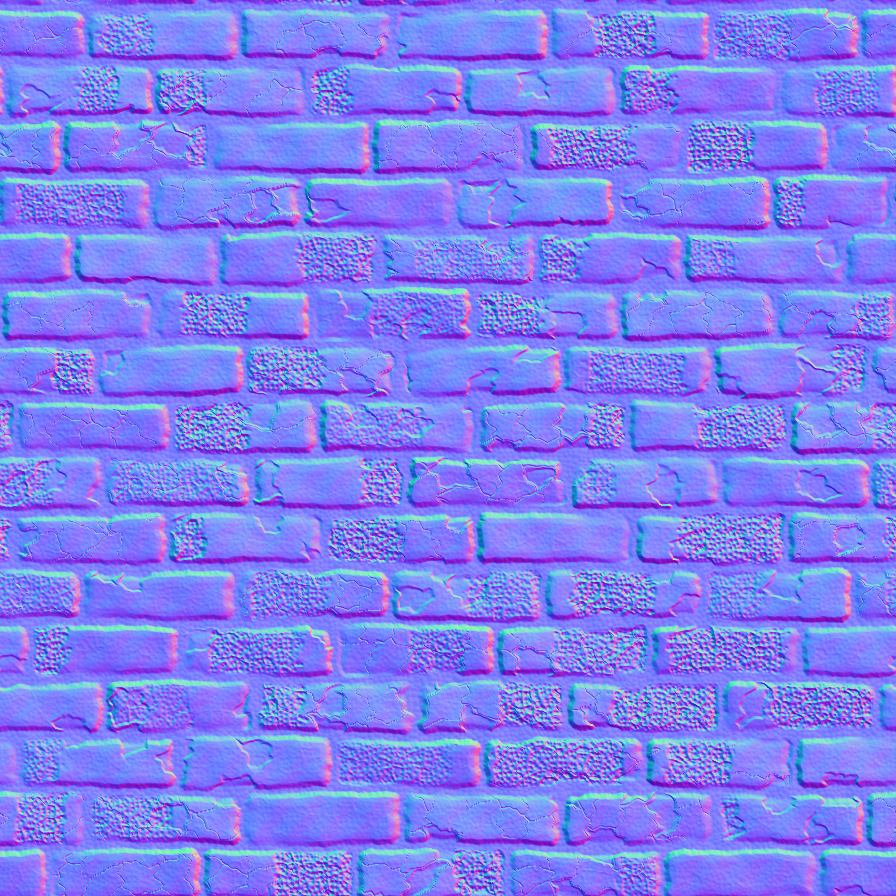
Write a Shadertoy shader that draws this texture map.

```glsl
const float ROWS = 16.0;
const int BRICKS = 6;               // bricks per row, the last one shorter
const float BRICK_LEN = 0.1725;
const float JOINT_JITTER = 0.012;
const float TOP_SHIFT = 0.125;      // first mortar line, in rows from the top
const float MORTAR = 0.0085;
const float BEVEL = 0.0068;         // width of the sharp edge
const float CORNER = 0.008;
const float EDGE_LIFT = 0.0044;     // height gained over the sharp edge
const float SOFT_LIFT = 0.0024;     // height gained over the worn shoulder
const float FLAKE = 0.0034;
const float PIT = 0.0030;
const float CRACK = 0.0013;
const float ROUGH_SHARE = 0.68;     // share of bricks with a rough patch
const float CHIP_SHARE = 0.15;
const float SLOPE_STEP = 0.0008;

// First joint of each row, from the top
const float ROW_START[16] = float[16](
    0.099, 0.005, 0.068, -0.005, 0.076, 0.006, 0.105, 0.014,
    0.112, 0.016, 0.091, 0.032, 0.117, 0.026, 0.104, 0.052);

float hash(vec2 p) {
    vec3 q = fract(p.xyx * vec3(0.1031, 0.1030, 0.0973));
    q += dot(q, q.yzx + 33.33);
    return fract((q.x + q.y) * q.z);
}

// Tiling cellular noise: nearest distance, gap to the second nearest, cell id
vec3 cellular(vec2 p, float cells) {
    p *= cells;
    vec2 base = floor(p);
    float first = 9.0, second = 9.0, id = 0.0;
    for (int j = -1; j <= 1; j++)
    for (int i = -1; i <= 1; i++) {
        vec2 cell = base + vec2(i, j);
        vec2 key = mod(cell, cells);
        vec2 jitter = vec2(hash(key + 3.7), hash(key + 91.3));
        float dist = length(cell + 0.1 + 0.8 * jitter - p);
        second = min(second, max(first, dist));
        if (dist < first) { first = dist; id = fract(jitter.x * 57.3); }
    }
    return vec3(first, second - first, id);
}

float joint(int row, int k) {
    int n = k % BRICKS;
    float jitter = hash(vec2(row, n) + 7.0) - 0.5;
    return ROW_START[row] + BRICK_LEN * float(n) + float(k / BRICKS) + JOINT_JITTER * jitter;
}

float roundedBox(vec2 p, vec2 halfSize, float radius) {
    vec2 q = abs(p) - halfSize + radius;
    return length(max(q, 0.0)) + min(max(q.x, q.y), 0.0) - radius;
}

// Layered sines that make courses and outlines uneven
vec2 waviness(vec2 p) {
    vec2 t = 6.28318 * p;
    return vec2(0.0010 * sin(31.0 * t.y + 3.0 * t.x) + 0.0006 * sin(67.0 * t.y + 5.0 * t.x),
                0.0018 * sin(3.0 * t.x + 5.0 * t.y) + 0.0009 * sin(11.0 * t.x + 7.0 * t.y)
              + 0.0004 * sin(29.0 * t.x + 13.0 * t.y));
}

float wallHeight(vec2 p) {
    // Brick under this point
    vec2 wave = waviness(p);
    vec2 w = p + wave;
    float course = (1.0 - w.y) * ROWS - TOP_SHIFT;
    int row = int(mod(floor(course), ROWS));
    float x = fract(w.x);
    if (x < joint(row, 0)) x += 1.0;
    int k = 0;
    for (int i = 1; i < BRICKS; i++) if (x >= joint(row, i)) k = i;
    float left = joint(row, k);
    float right = joint(row, k + 1);
    vec2 id = vec2(row, k);
    vec2 q = vec2(x - 0.5 * (left + right), (0.5 - fract(course)) / ROWS);
    vec2 halfSize = 0.5 * vec2(right - left, 1.0 / ROWS) - 0.5 * MORTAR;
    halfSize.y -= 0.0025 * hash(id + 61.0);

    vec3 grain = cellular(p, 180.0);
    vec3 flake = cellular(p + 2.0 * wave.yx, 78.0);
    vec3 slab = cellular(p + 3.0 * wave + 0.006 * flake.x, 29.0);
    float chipped = step(1.0 - CHIP_SHARE, slab.z) * smoothstep(0.0, 0.22, slab.y);

    // Worn outline: a sharp edge on a soft shoulder
    float d = roundedBox(q, halfSize, CORNER);
    d += 0.0016 * flake.x + 0.0010 * grain.x + 0.0035 * chipped;
    float body = smoothstep(0.5 * BEVEL, -0.5 * BEVEL, d);
    float shoulder = smoothstep(0.005, -0.011, d);

    // Rough band across part of the brick
    float u = (x - left) / (right - left);
    float bandHalf = mix(0.1, 0.4, hash(id + 23.0));
    float offset = abs(u - hash(id + 37.0)) - bandHalf + 0.08 * (flake.x - 0.4);
    float band = smoothstep(0.03, -0.03, offset);
    band *= step(hash(id + 11.0), ROUGH_SHARE) * mix(0.3, 1.0, hash(id + 53.0));
    float roughness = mix(0.1, 1.0, band);

    // Face: tilt, slow swells and a sagging right end
    vec2 tilt = vec2(hash(id + 71.0), hash(id + 83.0)) - 0.5;
    float phase = 6.28318 * hash(id + 97.0);
    float face = dot(q, tilt * vec2(0.16, 0.26));
    face += 0.0009 * sin(70.0 * q.x + 60.0 * q.y + phase);
    face += 0.0005 * sin(170.0 * q.x - 110.0 * q.y + 2.0 * phase);
    face -= 0.005 * hash(id + 43.0) * smoothstep(0.9, 1.0, u);

    // Flakes, pits, chips and thin cracks
    face -= roughness * FLAKE * flake.z * smoothstep(0.0, 0.4, flake.y);
    face -= roughness * PIT * smoothstep(0.65, 0.0, grain.x);
    face -= 0.0015 * band + 0.0026 * chipped;
    float cracked = step(0.6, hash(id + 31.0)) * step(0.4, slab.z);
    face -= CRACK * cracked * smoothstep(0.05, 0.0, slab.y);

    float bed = 0.0004 * sin(6.28318 * (23.0 * p.x + 9.0 * p.y)) - 0.0007 * grain.x;
    return mix(bed, EDGE_LIFT + face, body) + SOFT_LIFT * shoulder;
}

void mainImage(out vec4 fragColor, in vec2 fragCoord) {
    vec2 p = fragCoord / iResolution.xy;
    vec2 e = vec2(SLOPE_STEP, 0.0);
    vec2 slope = vec2(wallHeight(p + e.xy) - wallHeight(p - e.xy),
                      wallHeight(p + e.yx) - wallHeight(p - e.yx)) / (2.0 * SLOPE_STEP);

    // Surface normal packed into colour
    vec3 normal = normalize(vec3(-slope, 1.0));
    fragColor = vec4(0.5 + 0.5 * normal, 1.0);
}
```
